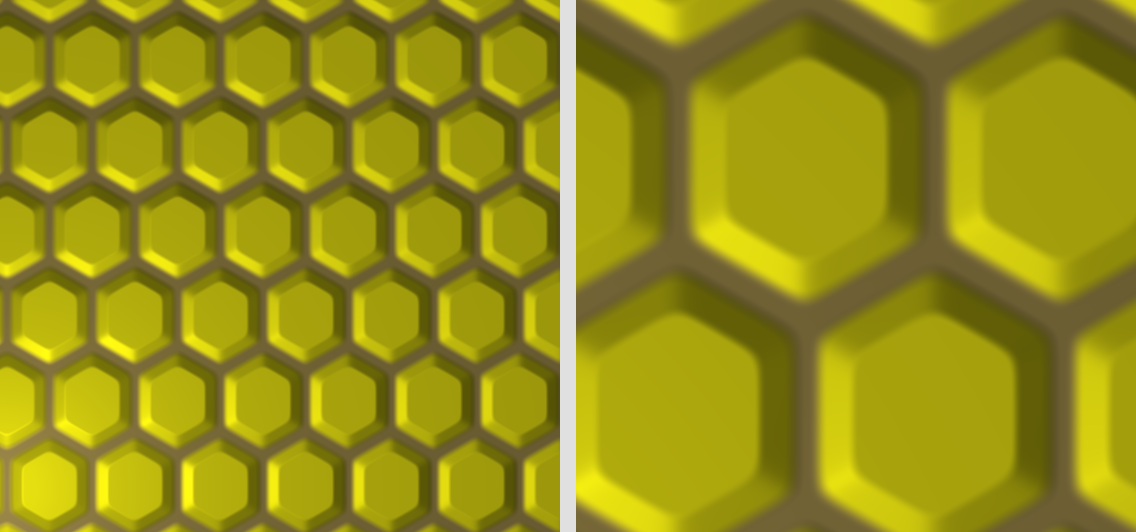
Left, the full canvas; right, a detail of the centre.
A Shadertoy shader for this pattern:

```glsl
// Staggered rows of raised yellow hexagonal studs on a brown base.
// Each stud is a soft maximum of six half-planes, whose blended normal also
// shapes the bevel; one low lamp at the lower left shades the whole sheet.

// Returns the outward direction in xy and the signed edge distance in z.
vec3 softHexagon(vec2 p) {
    const float softness = 0.004;
    float total = 0.0;
    vec2 outward = vec2(0.0);
    for (int side = 0; side < 6; side++) {
        float angle = float(side) * 1.047198;
        vec2 normal = vec2(cos(angle), sin(angle));
        // The two upright sides sit closer in, making the stud slightly tall
        float apothem = side % 3 == 0 ? 0.0721 : 0.0785;
        float weight = exp((dot(p, normal) - apothem) / softness);
        total += weight;
        outward += weight * normal;
    }
    return vec3(outward / total, softness * log(total));
}

// Offset from the nearest centre of a rectangular grid.
vec2 repeatCell(vec2 p, vec2 period) {
    return (fract(p / period + 0.5) - 0.5) * period;
}

void mainImage(out vec4 fragColor, in vec2 fragCoord) {
    vec2 p = fragCoord / iResolution.y;

    // Two interleaved grids form the staggered rows
    vec2 period = vec2(0.1607, 0.3204);
    vec2 q = p - vec2(0.0934, 0.0865);
    vec3 even = softHexagon(repeatCell(q, period));
    vec3 odd = softHexagon(repeatCell(q - 0.5 * period, period));
    vec3 stud = even.z < odd.z ? even : odd;
    float edge = stud.z;

    // Bevel between the flat top and the base
    float slope = smoothstep(-0.0245, -0.0165, edge)
                * (1.0 - smoothstep(-0.004, 0.008, edge));
    vec3 normal = normalize(vec3(stud.xy * slope * 1.1, 1.0));

    // Wrapped diffuse light with a sheen on the bevels
    vec3 toLamp = normalize(vec3(vec2(0.0, 0.08) - p, 0.25));
    float facing = dot(normal, toLamp);
    float sheen = pow(max(facing, 0.0), 6.0) * (0.06 + 0.2 * slope);
    float light = (0.54 + 0.32 * facing + sheen) * (1.0 - 0.08 * slope);

    // Yellow stud fading softly into the brown base
    float pixel = 1.0 / iResolution.y;
    float base = smoothstep(-0.005 - pixel, 0.005 + pixel, edge);
    vec3 albedo = mix(vec3(1.0, 0.97, 0.07), vec3(0.66, 0.575, 0.31), base);
    fragColor = vec4(albedo * light, 1.0);
}
```
